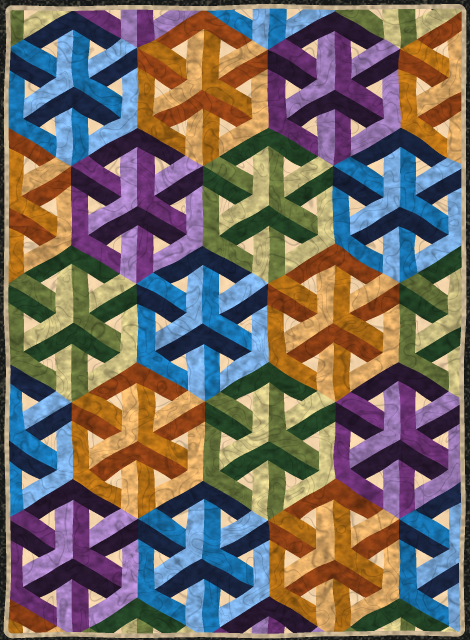
Write a Shadertoy shader that draws this pattern.

```glsl
// Each fabric family: dark, light, medium (blue, rust, purple, green)
const vec3 FABRICS[12] = vec3[12](
    vec3(.09, .13, .23), vec3(.45, .63, .82), vec3(.09, .44, .67),
    vec3(.53, .24, .08), vec3(.85, .65, .39), vec3(.66, .41, .08),
    vec3(.15, .09, .18), vec3(.60, .47, .70), vec3(.39, .18, .42),
    vec3(.13, .25, .14), vec3(.77, .72, .49), vec3(.38, .43, .22));

// Fabric family of each hexagon, row by row from the top
const int LAYOUT[28] = int[28](
    3, 2, 0, 3,  0, 1, 2, 1,  1, 2, 3, 0,  3, 0, 1, 3,
    0, 1, 3, 2,  2, 0, 1, 0,  1, 3, 2, 3);

float hash(vec2 p) {
    vec3 q = fract(p.xyx * vec3(.1031, .1030, .0973));
    q += dot(q, q.yzx + 33.33);
    return fract((q.x + q.y) * q.z);
}

float noise(vec2 p) {
    vec2 i = floor(p), f = fract(p);
    f = f * f * (3. - 2. * f);
    return mix(mix(hash(i), hash(i + vec2(1, 0)), f.x),
               mix(hash(i + vec2(0, 1)), hash(i + 1.), f.x), f.y);
}

float fbm(vec2 p) {
    float sum = 0., amp = .5;
    for (int i = 0; i < 3; i++) {
        sum += amp * noise(p);
        p = mat2(1.6, 1.2, -1.2, 1.6) * p + 7.3;
        amp *= .5;
    }
    return sum / .875;
}

// Centre of the nearest hexagon; apothem is 4 strips
vec2 hexCenter(vec2 h) {
    vec2 s = vec2(8., 13.8564);
    vec2 a = round(h / s) * s;
    vec2 b = (round(h / s - .5) + .5) * s;
    return distance(h, a) < distance(h, b) ? a : b;
}

// Tone 0..2 of the interlaced strips, or 3 for an open triangle
int stripTone(vec2 p) {
    float angle = atan(p.x, p.y);
    float turn = round(angle / 2.094395);
    angle -= turn * 2.094395;
    int arm = (int(turn) + 3) % 3;
    int side = angle < 0. ? 1 : 2;
    vec2 q = length(p) * vec2(abs(sin(angle)), cos(angle));

    // Three strips around a triangle, each lapping over the next
    bool rim = 4. - dot(q, vec2(.5, .866)) < 1.;
    bool spoke = q.x < 1.;
    bool brace = dot(q, vec2(-.5, .866)) < 1.;
    if (rim && !brace) return arm;
    if (spoke && !rim) return (arm + side) % 3;
    if (brace && !spoke) return (arm + 3 - side) % 3;
    return 3;
}

vec3 patchwork(vec2 p) {
    vec2 wobble = vec2(noise(p * 18.), noise(p * 18. + 40.)) - .5;
    vec2 h = (p - vec2(.154, .674)) * vec2(28.74, 27.71) + .22 * wobble;
    vec2 c = hexCenter(h);
    int row = clamp(3 - int(round(c.y / 6.9282)), 0, 6);
    int col = clamp(int(floor(c.x / 8. + .6)), 0, 3);
    int tone = stripTone(h - c);
    if (tone == 3) return vec3(.93, .81, .65) * (.93 + .12 * fbm(p * 60.));

    // Mottled dye, with a slight shift from patch to patch
    vec3 cloth = FABRICS[LAYOUT[row * 4 + col] * 3 + tone];
    float mottle = fbm(p * vec2(75., 95.) + float(tone) * 11.);
    float dye = .94 + .12 * hash(vec2(col + 4 * row, tone) + 3.);
    return cloth * dye * (.72 + .56 * mottle);
}

vec3 quilt(vec2 p) {
    // Meandering stitches sunk between puffs of wadding
    vec2 bend = vec2(noise(p * 24.), noise(p * 24. + 19.));
    float meander = abs(sin(11. * noise(p * 21. + 1.5 * bend)));
    float puff = mix(.84, 1.04, smoothstep(0., .35, meander));
    vec3 color = patchwork(p) * puff;

    // Binding and the speckled ground beyond the wavy edge
    vec2 e = abs(p - vec2(.5, .679)) - vec2(.4735, .656);
    float edge = length(max(e, 0.)) + min(max(e.x, e.y), 0.) - .016;
    edge += .007 * (noise(p * 7.) - .5);
    if (edge > -.010) color = vec3(.78, .70, .57) * (.82 + .3 * noise(p * 130.));
    if (edge > 0.) color = mix(vec3(.08, .09, .09), vec3(.36, .34, .28), pow(noise(p * 260.), 3.));
    return color;
}

void mainImage(out vec4 fragColor, in vec2 fragCoord) {
    // Average a 3 x 3 grid of samples to smooth the seams
    vec3 color = vec3(0);
    for (int i = 0; i < 9; i++) {
        vec2 offset = (vec2(i % 3, i / 3) - 1.) / 3.;
        color += quilt((fragCoord + offset) / iResolution.x);
    }
    fragColor = vec4(color / 9., 1.);
}
```
